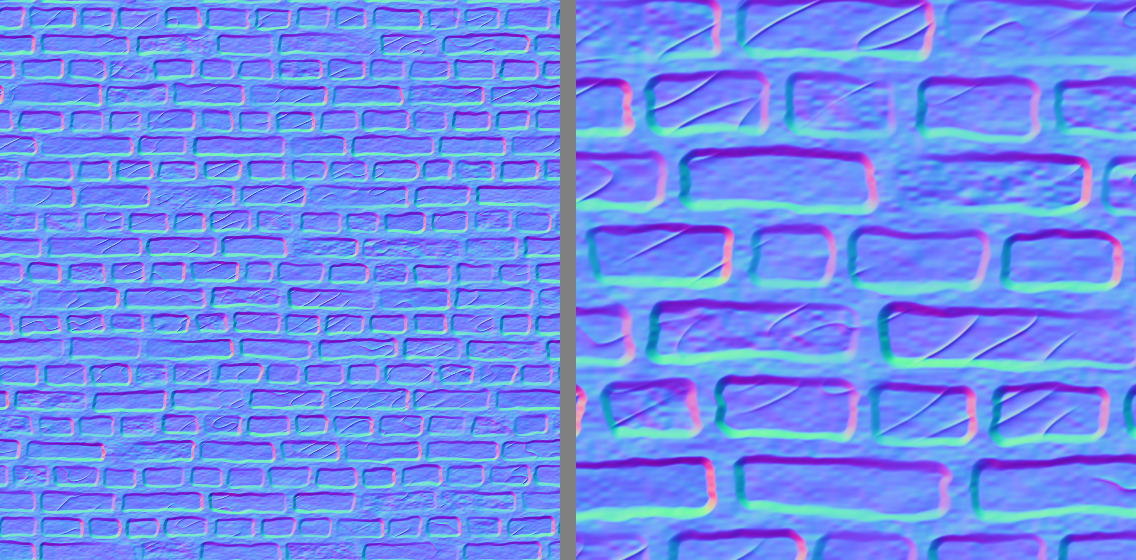
Left, the full canvas; right, a detail of the centre.
A WebGL 2 fragment shader for this texture map:

```glsl
#version 300 es
precision highp float;
// Tiling normal map of a worn brick wall: rows of long and short bricks alternate.

#define ROWS 22.0          // courses up the canvas
#define ROW_SHIFT 0.23     // part of a course cut off at the bottom
#define LONG_BRICKS 7.0    // bricks in an even course
#define SHORT_BRICKS 13.0  // bricks in an odd course
#define JOINT 0.0048       // half width of the mortar joint
#define CORNER 0.009       // corner radius of a brick
#define BEVEL 0.0065       // width of the sloping brick edge
#define RISE 0.0068        // height of a brick above the mortar
#define WARP 0.0034        // waviness of the courses
#define ROUGHNESS 0.0024   // height of the coarsest surface grain
#define FACE_LEAN vec2(-0.14, -0.06)    // overall slant of the surface
#define MORTAR_LEAN vec2(-0.02, -0.17)  // extra slant of the mortar

uniform vec2 u_resolution;
out vec4 fragColor;

float hash(vec2 p) {
    return fract(sin(dot(p, vec2(127.1, 311.7))) * 43758.55);
}

// Value noise that repeats over the unit square.
float noise(vec2 uv, vec2 cells) {
    vec2 p = uv * cells;
    vec2 i = floor(p);
    vec2 f = p - i;
    f = f * f * (3.0 - 2.0 * f);
    vec2 a = mod(i, cells);
    vec2 b = mod(i + 1.0, cells);
    return mix(mix(hash(a), hash(vec2(b.x, a.y)), f.x),
               mix(hash(vec2(a.x, b.y)), hash(b), f.x), f.y);
}

// Grain stretched sideways, in three octaves.
float grain(vec2 uv) {
    float sum = 0.0;
    float amplitude = 1.0;
    vec2 cells = vec2(38.0, 68.0);
    for (int i = 0; i < 3; i++) {
        sum += amplitude * (noise(uv, cells) - 0.5);
        cells = floor(cells * 2.15);
        amplitude *= 0.58;
    }
    return sum;
}

// Slanting chisel marks, present only in patches.
float scratches(vec2 uv) {
    vec2 slanted = vec2(uv.x + uv.y, 2.0 * uv.y - uv.x);
    float ridge = 1.0 - abs(2.0 * noise(slanted, vec2(17.0, 31.0)) - 1.0);
    return pow(ridge, 9.0) * smoothstep(0.45, 0.8, noise(uv, vec2(15.0, 24.0)));
}

// Sideways displacement of the joint on the left of a brick.
float jointOffset(float brick, float count, float row) {
    float h = hash(vec2(mod(brick, count) + 3.0, row + 41.0));
    return count == LONG_BRICKS ? 0.34 * h * h : 0.26 * h;
}

// Returns the surface height and the brick coverage.
vec2 wall(vec2 uv) {
    vec2 wave = vec2(noise(uv, vec2(19.0, 23.0)), noise(uv, vec2(9.0, 13.0))) - 0.5;
    vec2 p = uv + 2.0 * WARP * wave;

    // Find the course, then the brick between two uneven joints.
    float y = p.y * ROWS + ROW_SHIFT;
    float row = mod(floor(y), ROWS);
    float count = mod(row, 2.0) < 0.5 ? LONG_BRICKS : SHORT_BRICKS;
    float x = p.x * count + hash(vec2(row, 17.0));
    float brick = floor(x);
    if (x < brick + jointOffset(brick, count, row)) brick -= 1.0;
    float left = brick + jointOffset(brick, count, row);
    float right = brick + 1.0 + jointOffset(brick + 1.0, count, row);

    // Per-brick variation.
    vec2 id = vec2(mod(brick, count), row);
    float lift = hash(id + 5.3);
    float worn = smoothstep(0.72, 1.0, hash(id + 9.7));
    vec2 tilt = vec2(hash(id + 2.1), hash(id + 7.9)) - 0.5;

    // Rounded box with a ragged outline.
    vec2 size = vec2((right - left) / count, 1.0 / ROWS);
    vec2 local = vec2((x - 0.5 * (left + right)) / count, (fract(y) - 0.5) / ROWS);
    vec2 q = abs(local) - 0.5 * size + JOINT + 0.0012 * lift + CORNER;
    float d = length(max(q, 0.0)) + min(max(q.x, q.y), 0.0) - CORNER;
    float rough = grain(uv);
    d += 0.0034 * rough + 0.003 * (noise(uv, vec2(47.0, 53.0)) - 0.5);
    float cover = smoothstep(0.0015, 0.0015 - BEVEL, d);

    // Stack the brick body, its slant, the grain and the marks.
    float height = cover * (RISE * (0.6 + 0.65 * lift - 0.35 * worn) + 0.16 * dot(tilt, local));
    height += ROUGHNESS * rough * mix(1.15, 0.8 + 1.3 * worn, cover);
    height -= 0.0024 * scratches(uv) * cover;
    return vec2(height, cover);
}

void main() {
    vec2 uv = gl_FragCoord.xy / u_resolution;
    vec2 e = vec2(0.0009, 0.0);

    // Slope by central differences.
    vec2 east = wall(uv + e.xy);
    vec2 west = wall(uv - e.xy);
    vec2 north = wall(uv + e.yx);
    vec2 south = wall(uv - e.yx);
    vec2 slope = vec2(east.x - west.x, north.x - south.x) / (2.0 * e.x);
    float cover = 0.25 * (east.y + west.y + north.y + south.y);

    // Encode the normal with the green axis pointing down.
    vec2 lean = FACE_LEAN + MORTAR_LEAN * (1.0 - cover);
    vec3 normal = normalize(vec3(lean - slope, 1.0));
    fragColor = vec4(0.5 + 0.5 * normal * vec3(1.0, -1.0, 1.0), 1.0);
}
```
